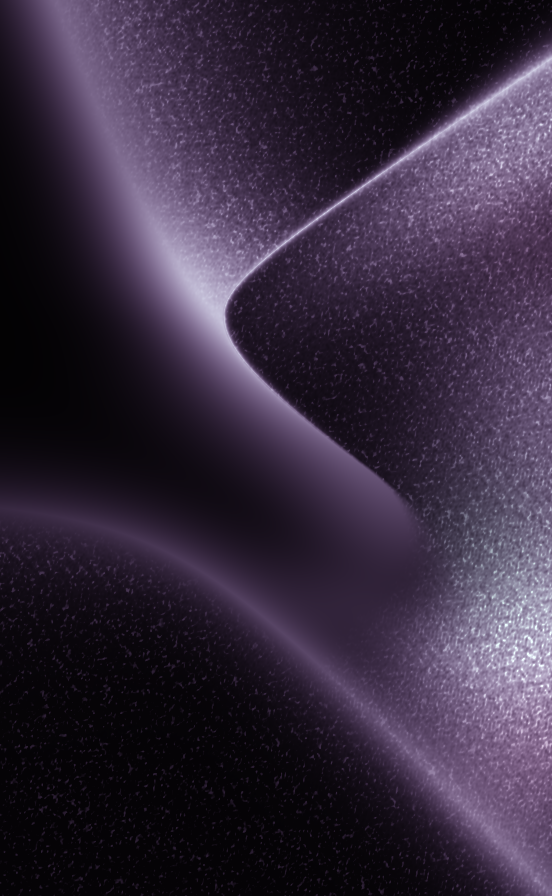
A WebGL 2 fragment shader for this background:

```glsl
#version 300 es
precision highp float;
// Folded violet satin: a curling S-shaped edge, a soft ridge on the left and
// a second ridge below. Each fold is a hyperbola-like curve with its own light
// falloff; broad glows fill the right side and fine stipple adds texture.

uniform vec2 u_resolution;
out vec4 outColor;

float hash(vec2 p) {
    return fract(sin(dot(p, vec2(127.1, 311.7))) * 43758.5453);
}

float valueNoise(vec2 p) {
    vec2 i = floor(p), f = fract(p);
    f = f * f * (3.0 - 2.0 * f);
    return mix(mix(hash(i), hash(i + vec2(1, 0)), f.x),
               mix(hash(i + vec2(0, 1)), hash(i + vec2(1, 1)), f.x), f.y);
}

// Two turned noise layers, so that no grid shows
float stipple(vec2 p) {
    vec2 q = mat2(0.8, 0.6, -0.6, 0.8) * p;
    return 0.5 * (valueNoise(q * 330.0) + valueNoise(p.yx * 410.0 + q * 90.0));
}

// Smooth ramp: flat before zero, slope two after it
float bend(float t, float radius) {
    return t + sqrt(t * t + radius * radius);
}

// Fold curves: x of the S edge, x of the left ridge, y of the lower ridge
float edgeX(float y) {
    float t = y - 0.3516;
    float radius = t < 0.0 ? 0.076 : 0.11;
    float slope = t < 0.0 ? 1.52 : 1.45;
    float curlBack = max(t - 0.17, 0.0);
    return 0.25 + length(vec2(radius, slope * t)) - radius - 6.5 * curlBack * curlBack;
}

float ridgeX(float y) {
    return 0.038 + 0.3 * y + 0.5 * bend(y - 0.3516, 0.195);
}

float lowerY(float x) {
    return 0.538 + 0.53 * bend(x - 0.195, 0.156);
}

// Turns an axis offset into an approximate distance to a sloped curve
float toDistance(float offset, float before, float after, float stepSize) {
    float slope = (after - before) / (2.0 * stepSize);
    return offset / sqrt(1.0 + slope * slope);
}

// Elliptical Gaussian light
float glow(vec2 p, vec2 center, vec2 radii, float angle) {
    vec2 d = p - center;
    float c = cos(angle), s = sin(angle);
    d = vec2(c * d.x + s * d.y, c * d.y - s * d.x) / radii;
    return exp(-dot(d, d));
}

float falloff(float d, float width, float power) {
    return exp(-pow(abs(d) / width + 1e-5, power));
}

// Brightness to violet: plum in the shade, pearl in the light
vec3 satin(float t) {
    return t * vec3(1.0, 0.63 + 0.45 * t, 1.2 - 0.13 * t);
}

void main() {
    // Height is one unit; y runs downward from the top
    vec2 p = gl_FragCoord.xy / u_resolution.y;
    p.y = 1.0 - p.y;
    float h = 0.002;

    float dEdge = toDistance(p.x - edgeX(p.y), edgeX(p.y - h), edgeX(p.y + h), h);
    float dRidge = toDistance(p.x - ridgeX(p.y), ridgeX(p.y - h), ridgeX(p.y + h), h);
    float dLower = toDistance(p.y - lowerY(p.x), lowerY(p.x - h), lowerY(p.x + h), h);

    // Left ridge, brightest at the turn of the S
    float turn = (p.y - 0.345) / 0.11;
    float ridgeLight = (0.46 + 0.3 * exp(-turn * turn)) * (1.0 - smoothstep(0.42, 0.72, p.y));
    float shadeWidth = 0.052 + 0.026 * smoothstep(0.35, 0.55, p.y);
    float ridge = ridgeLight * (dRidge < 0.0 ? falloff(dRidge, shadeWidth, 1.35)
                                             : falloff(dRidge, 0.135, 1.3));

    // Glows inside the bay to the right of the S edge
    float bay = 0.04
        + 0.40 * glow(p, vec2(0.618, 0.710), vec2(0.143, 0.111), 0.0)
        + 0.36 * glow(p, vec2(0.638, 0.482), vec2(0.150, 0.247), 0.0)
        + 0.44 * glow(p, vec2(0.612, 0.137), vec2(0.286, 0.078), -0.557)
        + 0.31 * glow(p, vec2(0.586, 0.872), vec2(0.150, 0.150), 0.0);
    float softness = 0.0025 + 0.06 * smoothstep(0.53, 0.70, p.y);
    float inBay = smoothstep(-softness, softness, dEdge);
    float tone = mix(ridge, bay, inBay);

    // Plum haze that fills the lobe under the curl
    tone += 0.15 * glow(p, vec2(0.40, 0.690), vec2(0.160, 0.055), 0.35);
    tone += 0.13 * (1.0 - inBay) * glow(p, vec2(0.43, 0.60), vec2(0.11, 0.07), 0.6);

    // Lower ridge hides what lies beneath it
    tone *= 1.0 - smoothstep(-0.01, 0.06, dLower);
    float lowerWidth = dLower < 0.0 ? 0.040 : mix(0.062, 0.036, smoothstep(0.0, 0.25, p.x));
    float lower = (0.21 + 0.38 * p.x) * falloff(dLower, lowerWidth, 1.1);
    tone = length(vec2(tone, lower));

    // Stipple on the grainy faces only, calmer along the lower ridge
    float below = smoothstep(0.0, 0.06, dLower);
    float above = smoothstep(-0.02, 0.10, dRidge) * (1.0 - inBay) * (1.0 - smoothstep(0.40, 0.46, p.y));
    float grain = max(max(above, below), inBay * (1.0 - 0.6 * falloff(dLower, 0.07, 2.0)));
    float speck = stipple(p);
    tone *= mix(1.0, 0.66 + 0.68 * speck, grain);
    tone += grain * (0.012 + 0.16 * smoothstep(0.58, 0.95, speck));

    // Bright rim of the S edge, wider toward the upper right
    float rimWidth = 0.003 + 0.010 * smoothstep(0.38, 0.62, p.x);
    float rim = falloff(dEdge, rimWidth, 1.0) * (1.0 - smoothstep(0.36, 0.54, p.y));
    tone += rim * (0.85 + 0.3 * speck) * max(0.78 - tone, 0.0);

    // Wine and slate tints
    float wine = glow(p, vec2(0.62, 0.27), vec2(0.13, 0.08), 0.0)
               + glow(p, vec2(0.62, 0.85), vec2(0.12, 0.09), 0.0);
    float slate = inBay * glow(p, vec2(0.52, 0.60), vec2(0.10, 0.10), 0.0);
    vec3 color = satin(clamp(tone + 0.008, 0.0, 0.95));
    color *= mix(vec3(1.0), vec3(1.03, 0.94, 0.97), min(wine, 1.0));
    color *= mix(vec3(1.0), vec3(0.92, 1.08, 0.95), slate);
    outColor = vec4(color, 1.0);
}
```
